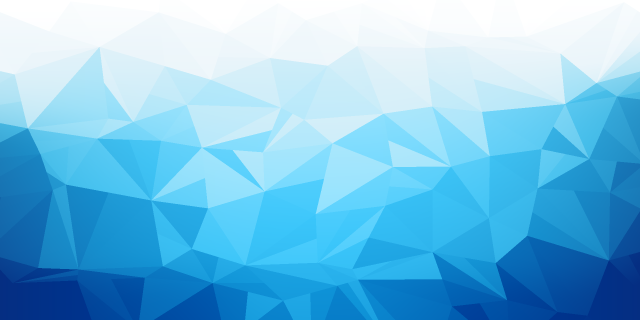
A Shadertoy shader for this background:

```glsl
const vec2 CELL = vec2(0.18, 0.145);   // grid cell, in canvas heights
const float JITTER = 0.84;             // vertex spread inside its cell
const float SPLIT_CHANCE = 0.42;       // share of facets cut in two
const float FACET_CONTRAST = 0.95;     // tone variation between facets
const float FACET_SHADING = 0.3;       // soft gradient inside a facet
const float DESCENT = 4.2;             // tone steps from top to bottom
const float SIDE_SHADE = 2.1;
const float FLOOR_SHADE = 0.8;
const vec3 CENTER_TINT = vec3(-0.06, 0.045, 0.09);
const int SAMPLES = 3;                 // antialiasing grid side

const int STEPS = 6;
const vec3 RAMP[7] = vec3[7](
    vec3(1.0), vec3(0.92, 0.96, 0.98), vec3(0.63, 0.87, 0.95),
    vec3(0.29, 0.73, 0.89), vec3(0.12, 0.54, 0.76),
    vec3(0.06, 0.36, 0.64), vec3(0.02, 0.18, 0.51));

vec2 hash22(vec2 p) {
    vec3 q = fract(p.xyx * vec3(0.1031, 0.1030, 0.0973));
    q += dot(q, q.yzx + 33.33);
    return fract((q.xx + q.yz) * q.zy);
}

float cross2(vec2 a, vec2 b) { return a.x * b.y - a.y * b.x; }

float area2(vec2 a, vec2 b, vec2 c) { return cross2(b - a, c - a); }

vec2 gridVertex(vec2 id) {
    return id + 0.5 + JITTER * (hash22(id + 57.0) - 0.5);
}

float sideDistance(vec2 p) {
    return abs(2.0 * p.x * iResolution.y / iResolution.x - 1.0);
}

// Tone position on the ramp: darker downwards and towards the sides
float toneAt(vec2 p) {
    float across = p.x * iResolution.y / iResolution.x;
    float down = 1.0 - p.y;
    float side = sideDistance(p);
    float sideStart = mix(0.22, 0.1, across);
    float tone = DESCENT * down;
    tone += 0.25 * smoothstep(0.05, 0.15, down) * (1.0 - smoothstep(0.2, 0.4, down));
    tone += SIDE_SHADE * pow(side, 2.5) * smoothstep(sideStart, sideStart + 0.28, down);
    tone += FLOOR_SHADE * smoothstep(0.78, 0.95, down) * smoothstep(0.1, 0.5, side);
    return tone;
}

vec3 toneColor(float tone, vec2 p) {
    vec3 color = RAMP[0];
    for (int i = 0; i < STEPS; i++) {
        color = mix(color, RAMP[i + 1], clamp(tone - float(i), 0.0, 1.0));
    }
    float side = sideDistance(p);
    return color + CENTER_TINT * (1.0 - side * side) * smoothstep(1.0, 3.0, tone);
}

// Shades one triangle, some of them cut along a median
vec3 facetColor(vec2 a, vec2 b, vec2 c, vec3 weights, vec2 p, vec2 key) {
    vec2 center = (a + b + c) / 3.0;
    if (hash22(key + 19.0).x < SPLIT_CHANCE) {
        bool nearB = weights.y > weights.z;
        center = (a + 0.5 * (b + c) + (nearB ? b : c)) / 3.0;
        key += nearB ? 101.0 : 211.0;
    }
    float tone = mix(toneAt(center * CELL), toneAt(p), FACET_SHADING);
    float contrast = FACET_CONTRAST * smoothstep(0.0, 2.5, tone);
    tone += contrast * (hash22(key).y - 0.5);
    return toneColor(tone, p);
}

// Finds the triangle of the jittered mesh that covers p
vec3 meshColor(vec2 p) {
    vec2 q = p / CELL;
    vec3 color = toneColor(toneAt(p), p);
    for (int k = 0; k < 4; k++) {
        vec2 id = floor(q) - vec2(float(k % 2), float(k / 2));
        vec2 a = gridVertex(id);
        vec2 b = gridVertex(id + vec2(1.0, 0.0));
        vec2 c = gridVertex(id + vec2(1.0, 1.0));
        vec2 d = gridVertex(id + vec2(0.0, 1.0));

        // Use the diagonal whose smaller triangle is larger
        bool alongAC = min(area2(a, b, c), area2(a, c, d))
                     > min(area2(b, c, d), area2(b, d, a));
        for (int t = 0; t < 2; t++) {
            vec2 u = alongAC ? a : b;
            vec2 v = alongAC ? (t == 0 ? b : c) : (t == 0 ? c : d);
            vec2 w = alongAC ? (t == 0 ? c : d) : (t == 0 ? d : a);
            vec3 weights = vec3(area2(q, v, w), area2(q, w, u), area2(q, u, v));
            if (min(weights.x, min(weights.y, weights.z)) >= 0.0) {
                color = facetColor(u, v, w, weights, p, id * 2.0 + float(t) * 37.0);
            }
        }
    }
    return color;
}

void mainImage(out vec4 fragColor, in vec2 fragCoord) {
    vec3 sum = vec3(0.0);
    for (int j = 0; j < SAMPLES; j++) {
        for (int i = 0; i < SAMPLES; i++) {
            vec2 offset = (vec2(float(i), float(j)) + 0.5) / float(SAMPLES) - 0.5;
            sum += meshColor((fragCoord + offset) / iResolution.y);
        }
    }
    fragColor = vec4(clamp(sum / float(SAMPLES * SAMPLES), 0.0, 1.0), 1.0);
}
```
